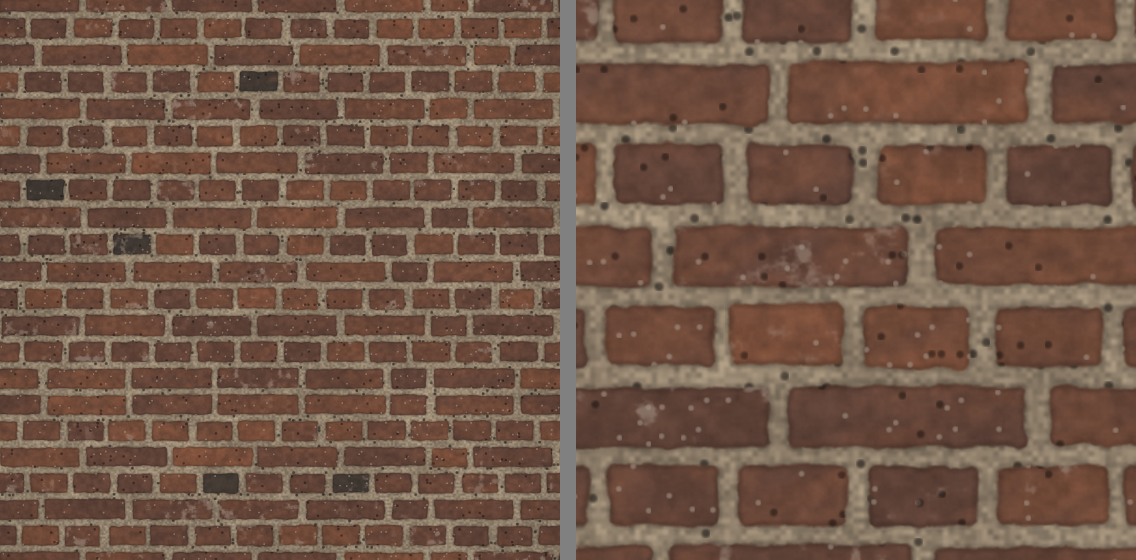
Left, the full canvas; right, a detail of the centre.
A Shadertoy shader for this texture:

```glsl
// Weathered brick wall: alternating courses of long and short bricks in sandy mortar.

const float TAU = 6.28319;
const float ROWS = 21.0;    // courses up the canvas
const float UNITS = 13.0;   // short brick widths across the canvas
const float JOINT = 0.0121; // mortar width

struct Brick {
    vec2 local;    // position relative to the brick centre
    vec2 halfSize;
    vec2 id;       // column, row
};

float hash(vec2 p) {
    return fract(sin(dot(p, vec2(127.1, 311.7))) * 43758.5);
}

// Value noise that wraps after the given period
float noise(vec2 p, float period) {
    vec2 i = floor(p), f = fract(p);
    f = f * f * (3.0 - 2.0 * f);
    vec2 a = mod(i, period), b = mod(i + 1.0, period);
    return mix(mix(hash(a), hash(vec2(b.x, a.y)), f.x),
               mix(hash(vec2(a.x, b.y)), hash(b), f.x), f.y);
}

float fbm(vec2 p, float period) {
    float sum = 0.0, weight = 0.5;
    for (int i = 0; i < 4; i++) {
        sum += weight * noise(p, period);
        p *= 2.0;
        period *= 2.0;
        weight *= 0.5;
    }
    return sum / 0.9375;
}

// Scattered round dots, one candidate per grid cell
float specks(vec2 p, float cells, float density) {
    vec2 cell = mod(floor(p * cells), cells);
    vec2 centre = 0.35 + 0.3 * vec2(hash(cell + 3.1), hash(cell + 7.7));
    float dotMask = 1.0 - smoothstep(0.15, 0.6, length(fract(p * cells) - centre));
    return dotMask * step(1.0 - density, hash(cell + 19.3));
}

float roundedBox(vec2 p, vec2 halfSize, float radius) {
    vec2 q = abs(p) - halfSize + radius;
    return length(max(q, 0.0)) + min(max(q.x, q.y), 0.0) - radius;
}

Brick findBrick(vec2 p) {
    // Courses sag slightly; rows are counted from the top
    float level = (p.y - 0.0065 - 0.0033 * cos(TAU * (p.y - 0.58))) * ROWS;
    float row = floor(level + 0.5);
    float k = mod(row, ROWS);
    bool longCourse = (mod(k, 2.0) < 0.5) == (k < 14.5);

    // A long course holds one half brick, whose place alternates
    float start = 0.56 + 0.25 * (hash(vec2(k, 4.0)) - 0.5);
    if (longCourse) start = mod(k, 4.0) > 1.5 ? 9.0 : 9.92;
    if (k == 2.0) start += 1.9;

    float u = mod(p.x * UNITS - start, UNITS);
    bool isLong = longCourse && u >= 1.0;
    float span = isLong ? 2.0 : 1.0;
    float left = isLong ? 1.0 + 2.0 * floor((u - 1.0) / 2.0) : floor(u);

    Brick b;
    b.id = vec2(left, k);
    b.local = vec2((u - left - 0.5 * span) / UNITS, (level - row) / ROWS);
    b.halfSize = 0.5 * (vec2(span / UNITS, 1.0 / ROWS) - JOINT);
    vec2 jitter = vec2(hash(b.id + 31.0), hash(b.id + 57.0)) - 0.5;
    b.local += jitter * vec2(0.004, 0.0018);
    b.halfSize += jitter.yx * vec2(0.003, 0.0014);
    return b;
}

vec3 mortarColor(vec2 p, float dist) {
    vec3 color = mix(vec3(0.49, 0.43, 0.36), vec3(0.64, 0.575, 0.485), fbm(p * 24.0, 24.0));
    color *= 0.84 + 0.32 * noise(p * 300.0, 300.0);
    color *= 1.0 - 0.5 * specks(p, 150.0, 0.045);
    return color * mix(0.85, 1.0, smoothstep(0.0, 0.004, dist));
}

vec3 brickColor(vec2 p, Brick b, float dist) {
    const vec3 PLUM = vec3(0.365, 0.255, 0.215);
    const vec3 RUST = vec3(0.475, 0.305, 0.225);
    const vec3 CHARCOAL = vec3(0.235, 0.215, 0.195);
    const vec3 LIME = vec3(0.63, 0.57, 0.52);

    // Fired tone, with slanted streaks inside each brick
    float tone = hash(b.id + 11.0);
    float slope = 40.0 * (hash(b.id + 23.0) - 0.5);
    vec2 q = vec2(b.local.x * 18.0, b.local.y * 55.0 + b.local.x * slope);
    float streak = fbm(q + b.id * 13.0 + 5.0, 512.0) - 0.5;
    vec3 color = mix(PLUM, RUST, clamp(0.85 * tone * tone + 0.1 + 1.1 * streak, 0.0, 1.0));
    float burnt = step(0.955, hash(b.id + 43.0));
    color = mix(color, CHARCOAL, burnt * (0.9 - 0.7 * max(streak, 0.0)));

    // Grain, sooty rim, lime wisps and flecks
    color *= 0.84 + 0.32 * fbm(p * 128.0, 128.0);
    color *= mix(1.0, 0.86, smoothstep(-0.0045, -0.0005, dist));
    float wisp = smoothstep(0.6, 0.8, fbm(p * vec2(64.0), 64.0));
    color = mix(color, LIME, 0.55 * wisp * smoothstep(0.55, 1.0, hash(b.id + 71.0)));
    color = mix(color, LIME, 0.6 * specks(p, 230.0, 0.025));
    return color * (1.0 - 0.4 * specks(p + 0.37, 170.0, 0.03));
}

void mainImage(out vec4 fragColor, in vec2 fragCoord) {
    vec2 p = fragCoord / iResolution.xy;
    p.y = 1.0 - p.y;
    Brick b = findBrick(p);

    // Ragged, chipped outline
    float dist = roundedBox(b.local, b.halfSize, 0.0045);
    dist += 0.005 * (fbm(p * 80.0, 80.0) - 0.5);

    float soft = max(0.0013, 0.8 / iResolution.y);
    float brickMask = 1.0 - smoothstep(-soft, soft, dist);
    vec3 color = mix(mortarColor(p, dist), brickColor(p, b, dist), brickMask);
    color *= 0.94 + 0.12 * fbm(p * 5.0, 5.0); // broad staining
    fragColor = vec4(color, 1.0);
}
```
